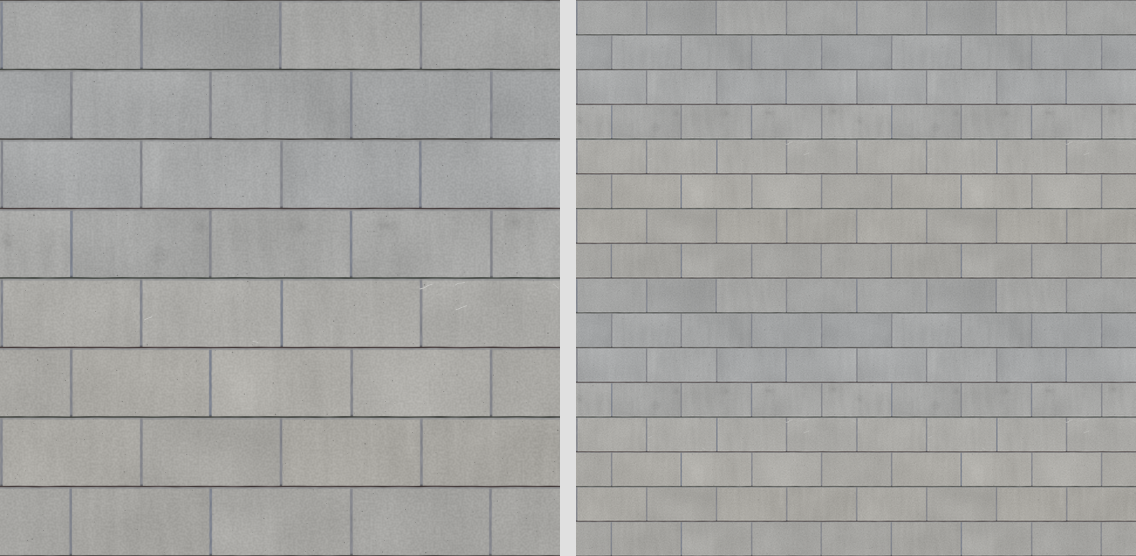
Left, the tile; right, the same tile 2 across and 2 down.
This texture is drawn by a Shadertoy shader. Its source:

```glsl
// Running-bond wall of smooth grey stone blocks with bluish upright joints and dark bed lines.

const vec2  BLOCKS = vec2(4.0, 8.0);      // blocks across, courses up
const float JOINT_HALF = 0.0021;          // half width of upright joints
const float BED_HALF = 0.0013;            // half width of dark bed lines
const float LEDGE_DEPTH = 0.0046;         // shaded rim just below a bed line
const float JOINT_JITTER = 0.012;         // joint shift, in block widths
const float GRAIN = 0.042;
const float STREAKS = 0.018;
const float MOTTLE = 0.030;
const float CLOUDS = 0.050;               // broad tone changes across the wall
const float BLOCK_VARIATION = 0.024;
const float COURSE_VARIATION = 0.016;
const float PIT_CELLS = 56.0;
const float PIT_SHARE = 0.13;
const int   MARKS = 6;                    // scratches and smudges
const vec3  STONE = vec3(0.654, 0.654, 0.645);
const vec3  WARM_SHIFT = vec3(0.009, 0.002, -0.010);
const vec3  JOINT = vec3(0.520, 0.525, 0.550);
const vec3  JOINT_BLUE = vec3(0.44, 0.49, 0.58);
const vec3  LEDGE = vec3(0.575, 0.580, 0.585);
const vec3  BED = vec3(0.275, 0.265, 0.255);
const vec3  SCRATCH = vec3(0.80, 0.80, 0.79);
const float TAU = 6.28318;

vec2 hash2(vec2 p) {
    vec3 q = fract(p.xyx * vec3(0.1031, 0.1030, 0.0973));
    q += dot(q, q.yzx + 33.33);
    return fract((q.xx + q.yz) * q.zy);
}

float corner(vec2 cell, vec2 offset, vec2 period) {
    float a = TAU * hash2(mod(cell, period) + 7.0).x;
    return dot(vec2(cos(a), sin(a)), offset);
}

// Gradient noise that wraps over the unit square; freq must be whole.
float noise(vec2 uv, vec2 freq) {
    vec2 p = uv * freq, i = floor(p), f = p - i;
    vec2 u = f * f * f * (f * (f * 6.0 - 15.0) + 10.0);
    vec2 e = vec2(1.0, 0.0);
    return mix(mix(corner(i, f, freq), corner(i + e, f - e, freq), u.x),
               mix(corner(i + e.yx, f - e.yx, freq), corner(i + 1.0, f - 1.0, freq), u.x), u.y);
}

float fbm(vec2 uv, vec2 freq) {
    float sum = 0.0, amp = 0.6;
    for (int k = 0; k < 4; k++) {
        sum += amp * noise(uv, freq);
        freq *= 2.0;
        amp *= 0.55;
    }
    return sum;
}

// Antialiased coverage of a band around zero.
float band(float d, float halfWidth, float aa) {
    return 1.0 - smoothstep(halfWidth - aa, halfWidth + aa, abs(d));
}

void mainImage(out vec4 fragColor, in vec2 fragCoord) {
    vec2 uv = fragCoord / iResolution.xy;
    float aa = 0.7 / min(iResolution.x, iResolution.y);

    // Course, nearest upright joint and block, with slightly uneven edges
    vec2 wobble = 0.0007 * vec2(noise(uv, vec2(24.0, 90.0)), noise(uv, vec2(20.0, 16.0)));
    vec2 g = (uv + wobble) * BLOCKS;
    float course = mod(floor(g.y), BLOCKS.y);
    g.x -= 0.5 * (1.0 - mod(course, 2.0));
    float jointId = round(g.x);
    vec2 jointRnd = hash2(vec2(mod(jointId, BLOCKS.x), course) + 31.0);
    float jx = g.x - jointId - 0.008 - JOINT_JITTER * (jointRnd.x - 0.5);
    float blockId = mod(jointId - 1.0 + step(0.0, jx), BLOCKS.x);
    vec2 blockRnd = hash2(vec2(blockId, course) + 3.0);
    float dx = jx / BLOCKS.x;
    float bedId = round(g.y);
    float dy = (g.y - bedId) / BLOCKS.y;
    vec2 bedRnd = hash2(vec2(mod(bedId, BLOCKS.y), 61.0));

    // Stone: lower courses are warmer, the course above the middle is darkest
    float warmth = sin(TAU * (course + 0.5) / BLOCKS.y);
    vec3 col = STONE + WARM_SHIFT * (warmth + 0.5 * (blockRnd.y - 0.5));
    col += COURSE_VARIATION * sin(TAU * (course - 1.0) / BLOCKS.y);
    col -= 0.020 * band(course - 4.0, 0.5, 0.1);
    col += BLOCK_VARIATION * (blockRnd.x - 0.5);
    vec2 shifted = uv + blockRnd;
    col += CLOUDS * noise(shifted, vec2(5.0, 6.0)) + MOTTLE * fbm(shifted, vec2(10.0, 12.0));
    col += STREAKS * noise(shifted, vec2(60.0, 9.0)) * (0.5 + blockRnd.y);
    col += GRAIN * (noise(uv, vec2(239.0)) + 0.4 * noise(uv, vec2(131.0)));

    // Small dark pits
    vec2 cell = floor(uv * PIT_CELLS);
    vec2 pitRnd = hash2(cell + 101.0), pitPos = 0.2 + 0.6 * hash2(cell + 211.0);
    float pitDist = length(uv * PIT_CELLS - cell - pitPos) / PIT_CELLS;
    float pit = band(pitDist, 0.0004 + 0.0009 * pow(pitRnd.y, 4.0), aa);
    col *= 1.0 - 0.22 * pit * step(pitRnd.x, PIT_SHARE);

    // Pale scratches on the warm courses, soft smudges on the dark one
    float scratch = 0.0;
    for (int k = 0; k < MARKS; k++) {
        vec2 r = hash2(vec2(float(k) * 5.0 + 2.0, 17.0)), s = hash2(r * 90.0 + 5.0);
        vec2 d = uv - vec2(r.x, 0.37 + 0.12 * r.y);
        d -= round(d);
        float a = -0.9 + 1.5 * s.x, len = 0.004 + 0.008 * s.y;
        vec2 t = vec2(dot(d, vec2(cos(a), sin(a))), dot(d, vec2(-sin(a), cos(a))));
        t.y += 0.003 * noise(uv, vec2(80.0));
        t.x -= clamp(t.x, -len, len);
        scratch = max(scratch, band(length(t), 0.0007, aa) * (0.5 + 0.5 * s.x));
        vec2 m = uv - vec2(s.y, 0.53 + 0.08 * s.x);
        m -= round(m);
        float smudge = exp(-dot(m, m) / (0.00006 + 0.00016 * r.x));
        col *= 1.0 - 0.08 * smudge * (0.7 + noise(uv, vec2(90.0)));
    }

    // Upright joints: soft rim, then mortar, some of it bluish
    float mortarNoise = noise(uv, vec2(120.0, 60.0));
    vec3 mortar = mix(JOINT, JOINT_BLUE, 0.5 * pow(jointRnd.y, 3.0)) + 0.06 * mortarNoise;
    col = mix(col, LEDGE, 0.35 * band(dx, JOINT_HALF + 0.0012, aa));
    float joint = band(dx, JOINT_HALF + 0.0004 * mortarNoise, aa);
    col = mix(col, mortar, joint);
    col *= 1.0 - 0.3 * joint * (1.0 - smoothstep(0.001, 0.006, abs(dy)));
    col = mix(col, SCRATCH, scratch);

    // Bed lines: grey rim below, dark gap with a faint red or green cast
    float rim = band(dy + 0.5 * LEDGE_DEPTH, 0.5 * LEDGE_DEPTH, aa);
    col = mix(col, LEDGE + 0.05 * mortarNoise, 0.85 * rim);
    vec3 gap = BED + vec3(0.04, -0.02, 0.0) * (bedRnd.x - 0.5);
    gap += 0.12 * noise(uv, vec2(30.0, 8.0));
    col = mix(col, gap, band(dy, BED_HALF + 0.0003 * noise(uv, vec2(40.0, 8.0)), aa));

    fragColor = vec4(clamp(col, 0.0, 1.0), 1.0);
}
```
